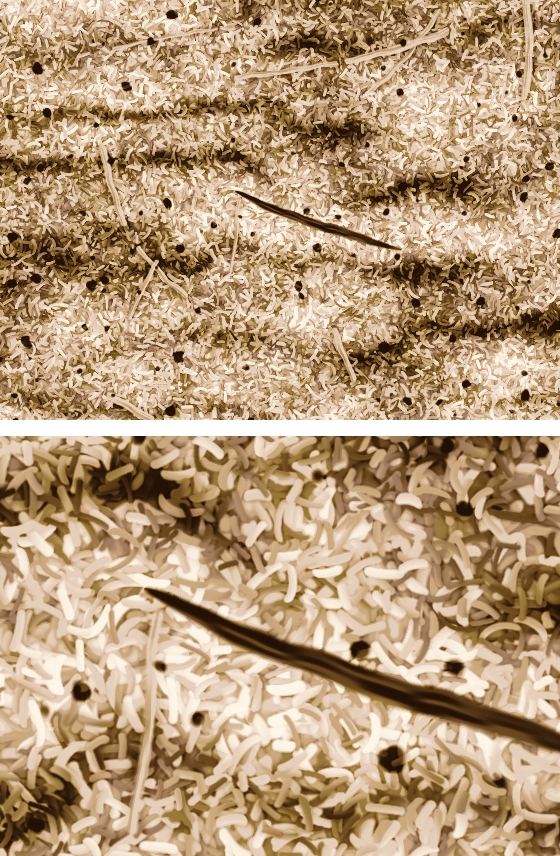
Top, the full canvas; bottom, a detail of the centre.
A WebGL 1 fragment shader for this texture:

```glsl
precision highp float;
uniform vec2 u_resolution;

float hash(vec2 p) {
  vec3 q = fract(vec3(p.xyx) * 0.1031);
  q += dot(q, q.yzx + 33.33);
  return fract((q.x + q.y) * q.z);
}

vec2 hash2(vec2 p) {
  return vec2(hash(p + 17.3), hash(p + 71.9));
}

float noise(vec2 p) {
  vec2 i = floor(p), f = fract(p);
  f = f * f * (3.0 - 2.0 * f);
  return mix(mix(hash(i), hash(i + vec2(1, 0)), f.x),
             mix(hash(i + vec2(0, 1)), hash(i + vec2(1, 1)), f.x), f.y);
}

float fbm(vec2 p) {
  float sum = 0.0, amp = 0.533;
  for (int i = 0; i < 4; i++) {
    sum += amp * noise(p);
    p = mat2(1.6, 1.2, -1.2, 1.6) * p + 5.7;
    amp *= 0.5;
  }
  return sum;
}

mat2 rotation(float a) {
  return mat2(cos(a), sin(a), -sin(a), cos(a));
}

// Lays one layer of short curved fibres over the tone
float addFibres(float tone, vec2 p, float seed) {
  vec2 cell = floor(p);
  for (int y = -1; y <= 1; y++) {
    for (int x = -1; x <= 1; x++) {
      vec2 id = cell + vec2(x, y);
      vec2 rnd = hash2(id + seed);
      float shade = hash(id + seed + 41.0);
      vec2 q = rotation(6.283 * hash(id - seed + 90.0)) * (p - id - rnd);
      q.y += (rnd.x - 0.5) * 1.1 * q.x * q.x;
      float halfLength = 0.25 + 0.4 * rnd.y;
      float d = length(vec2(max(abs(q.x) - halfLength, 0.0), q.y));
      float width = 0.09 + 0.08 * shade;
      tone -= 0.5 * (1.0 - smoothstep(0.08, 0.3, d));
      float body = 3.3 * shade - 1.35 + 1.8 * q.y;
      tone = mix(tone, body, 1.0 - smoothstep(width - 0.05, width + 0.06, d));
    }
  }
  return tone;
}

// Maps an even spread of light, 0 to 1, to the straw palette
vec3 strawColor(float light, float warmth) {
  vec3 middle = mix(vec3(0.63, 0.49, 0.37), vec3(0.60, 0.47, 0.22), warmth);
  vec3 c = mix(vec3(0.13, 0.06, 0.02), vec3(0.42, 0.28, 0.11), smoothstep(0.0, 0.13, light));
  c = mix(c, middle, smoothstep(0.13, 0.34, light));
  c = mix(c, vec3(0.80, 0.66, 0.49), smoothstep(0.36, 0.62, light));
  c = mix(c, vec3(0.90, 0.81, 0.73), smoothstep(0.66, 0.86, light));
  return mix(c, vec3(1.0, 0.97, 0.91), smoothstep(0.9, 1.0, light));
}

void main() {
  vec2 p = gl_FragCoord.xy / u_resolution.y;
  vec2 bent = p + 0.008 * (vec2(noise(p * 30.0), noise(p * 30.0 + 50.0)) - 0.5);

  // Fine matted fibres
  float grain = 2.5 * (noise(p * 90.0) - 0.6);
  for (int i = 0; i < 6; i++) {
    float k = float(i);
    grain = addFibres(grain, rotation(k * 1.1) * bent * (31.0 + 3.0 * k) + 40.0, k * 13.0);
  }

  // Horizontal ridges with broken, shaded furrows
  float row = p.y * 5.8 + 1.1 * fbm(p * vec2(2.2, 3.5) + 3.0) + 0.35 * noise(p * 11.0);
  float furrow = pow(0.5 + 0.5 * cos(6.283 * row), 4.0);
  furrow *= smoothstep(0.2, 0.75, noise(p * vec2(4.0, 7.0) + 20.0));
  float patches = 3.2 * (fbm(p * vec2(5.0, 9.0) + 8.0) - 0.5);
  float tone = 0.8 * grain + patches - 1.7 * furrow + 0.42 - 0.3 * (p.y - 0.5);

  // Long pale straws
  for (int i = 0; i < 11; i++) {
    float k = float(i);
    vec2 rnd = hash2(vec2(k * 7.0, 5.0));
    vec2 q = rotation(3.1416 * hash(vec2(k, 31.0))) * (bent - rnd * vec2(1.333, 1.0));
    q.y += (rnd.x - 0.5) * 2.0 * q.x * q.x;
    float reach = 0.05 + 0.08 * rnd.y;
    float width = 0.004 + 0.006 * hash(vec2(k, 63.0));
    float d = length(vec2(max(abs(q.x) - reach, 0.0), q.y)) - width;
    tone -= 0.7 * (1.0 - smoothstep(0.0, 0.012, d));
    float streak = 0.7 + 1.3 * (noise(q * vec2(25.0, 350.0)) - 0.4) + 50.0 * q.y;
    tone = mix(tone, streak, 0.9 * (1.0 - smoothstep(-0.002, 0.002, d)));
  }

  // Dark specks, some clustered in the furrows
  vec2 speckCell = floor(p * 13.0);
  for (int y = -1; y <= 1; y++) {
    for (int x = -1; x <= 1; x++) {
      vec2 id = speckCell + vec2(x, y);
      float size = hash(id + 120.0);
      float radius = 0.003 + 0.009 * size * size;
      float d = length(bent - (id + hash2(id + 8.0)) / 13.0);
      d += 0.007 * (noise(p * 80.0) - 0.5);
      float present = step(0.55 - 0.3 * furrow, hash(id + 200.0));
      tone -= 3.2 * present * (1.0 - smoothstep(radius - 0.003, radius + 0.003, d));
    }
  }

  // One dark twig, tapered toward its ends
  vec2 twig = rotation(0.34) * (bent - vec2(0.755, 0.465));
  twig.y -= 0.25 * twig.x * twig.x;
  float thickness = 0.011 * sqrt(max(1.0 - pow(twig.x / 0.21, 2.0), 0.0));
  float twigMask = smoothstep(-0.003, 0.003, thickness - abs(twig.y)) * step(abs(twig.x), 0.21);
  float bark = -2.7 + 1.8 * noise(twig * vec2(30.0, 250.0)) - 45.0 * twig.y;
  tone = mix(tone, bark, twigMask);

  float light = 1.0 / (1.0 + exp(-1.75 * tone));
  float warmth = smoothstep(0.38, 0.62, fbm(p * 22.0 + 60.0) + 0.15 * furrow);
  gl_FragColor = vec4(strawColor(light, warmth), 1.0);
}
```
